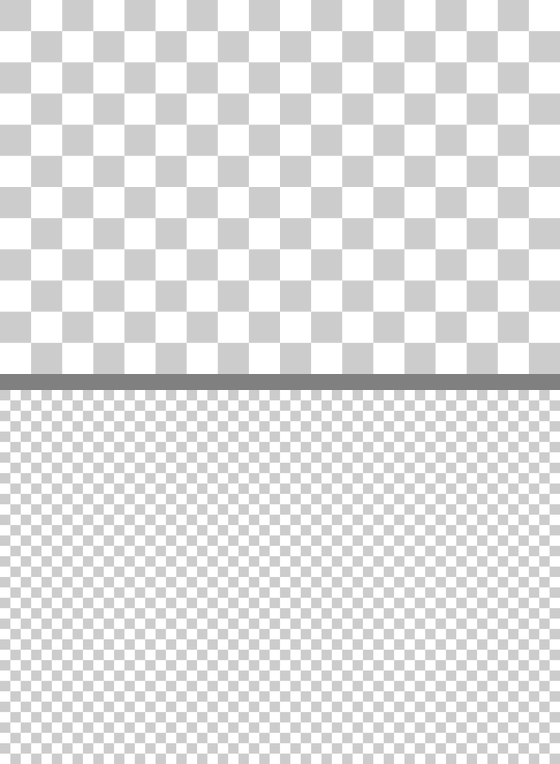
Top: one tile. Bottom: repeated 3 by 3.
Write a WebGL 1 fragment shader that draws this pattern.

```glsl
precision highp float;

uniform vec2 u_resolution;

// Even counts keep the checks continuous across opposite edges
#define CELLS vec2(18.0, 12.0)
#define LIGHT_COLOR vec3(1.0)
#define DARK_COLOR vec3(0.8)
#define EDGE_PIXELS 1.0

// Square wave of period 2 per axis, from +1 to -1, with softened steps
vec2 squareWave(vec2 p, vec2 edgeWidth) {
    vec2 edgeDistance = 0.5 - abs(mod(p + 0.5, 2.0) - 1.0);
    return clamp(2.0 * edgeDistance / edgeWidth, -1.0, 1.0);
}

void main() {
    vec2 cellsPerPixel = CELLS / u_resolution;
    vec2 p = gl_FragCoord.xy * cellsPerPixel;

    // The product of both waves alternates in sign from cell to cell
    vec2 wave = squareWave(p, EDGE_PIXELS * cellsPerPixel);
    float lightShare = 0.5 + 0.5 * wave.x * wave.y;

    gl_FragColor = vec4(mix(DARK_COLOR, LIGHT_COLOR, lightShare), 1.0);
}
```
